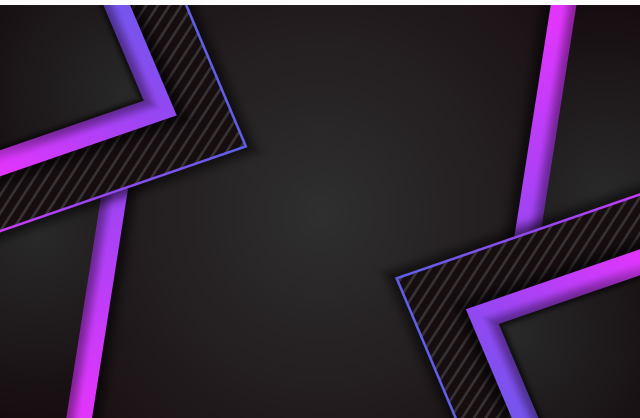
A Shadertoy shader for this background:

```glsl
// Dark backdrop with two mirrored striped corner panels, neon chevrons and slanted bars.

const vec3 BLACK = vec3(0.095, 0.055, 0.065);
const vec3 GRAPHITE = vec3(0.185, 0.185, 0.188);
const vec3 STRIPE = vec3(0.21, 0.195, 0.205);
const vec3 MAGENTA = vec3(0.88, 0.21, 0.99);
const vec3 VIOLET = vec3(0.60, 0.27, 0.95);
const vec3 BLUE = vec3(0.38, 0.37, 0.92);

const vec2 CENTER = vec2(0.771, 0.492);
const vec2 PANEL_CORNER = vec2(-0.177, 0.156);
const float CHEVRON_OUTER = -0.127;
const float CHEVRON_INNER = -0.186;
const float BAR_HALF = 0.0305;

// Coverage of the region where the distance is negative
float fill(float d, float px) {
    return clamp(0.5 - d / px, 0.0, 1.0);
}

// Shadow that fades from strength to zero across the given reach
float shadow(float d, float reach, float strength) {
    float s = 1.0 - smoothstep(0.0, reach, max(d, 0.0));
    return 1.0 - strength * s * s;
}

// Mitred wedge, negative up and to the left of its corner
float wedge(vec2 p, vec2 corner) {
    vec2 r = p - corner;
    return max(dot(r, vec2(0.921, 0.390)), dot(r, vec2(0.325, -0.946)));
}

// Signed offset from the axis of the slanted bar
float barOffset(vec2 p) {
    return (p.x + 0.581 - 0.1575 * (p.y + 0.492)) * 0.988;
}

vec3 neon(float t) {
    t = clamp(t, 0.0, 1.0);
    return mix(mix(MAGENTA, VIOLET, min(t * 2.0, 1.0)), BLUE, max(t * 2.0 - 1.0, 0.0));
}

vec3 radialGlow(vec2 p, vec2 center, float radius) {
    float t = clamp(length(p - center) / radius, 0.0, 1.0);
    return mix(GRAPHITE, BLACK, t);
}

vec3 stripedPanel(vec2 p, float d, float px) {
    const float period = 0.0235;
    float x = dot(p, vec2(0.84, -0.545));
    float line = abs(fract(x / period) - 0.5) * period - 0.0032;
    vec3 color = mix(BLACK * 0.9, STRIPE, fill(line, px));
    return color * shadow(d - CHEVRON_OUTER, 0.055, 0.6);
}

void mainImage(out vec4 fragColor, in vec2 fragCoord) {
    float px = 1.0 / iResolution.y;
    vec2 canvas = fragCoord / iResolution.xy;
    vec2 p = canvas * vec2(1.536, 1.0) - CENTER;

    // Half-turn symmetry
    if (p.x > 0.0) p = -p;

    float panel = wedge(p, PANEL_CORNER);
    float bar = barOffset(p);
    float slant = p.x + 1.5 * p.y;

    // Central glow, and a second surface beyond the bar
    vec3 color = radialGlow(p, vec2(0.0), 0.80);
    color *= shadow(bar - BAR_HALF, 0.055, 0.55);
    vec3 side = radialGlow(p, vec2(-0.68, -0.04), 0.46) * 0.88;
    color = mix(color, side, fill(bar, px));

    // Slanted bar, shaded toward its outer side
    vec3 barColor = neon((p.y + 0.46) * 0.95);
    float barShade = smoothstep(-BAR_HALF, BAR_HALF * 0.2, bar);
    barColor *= mix(0.62, 1.0, barShade);
    color = mix(color, barColor, fill(abs(bar) - BAR_HALF, px));

    // Panel with its shadow and thin border
    color *= shadow(panel, 0.05, 0.5);
    color = mix(color, stripedPanel(p, panel, px), fill(panel, px));
    color = mix(color, neon(slant + 1.0), fill(abs(panel + 0.003) - 0.003, px));

    // Chevron, shaded toward its inner edge
    float chevronShade = smoothstep(CHEVRON_INNER, CHEVRON_INNER + 0.036, panel);
    float endLight = smoothstep(0.25, 0.58, distance(p, vec2(-0.35, 0.24)));
    vec3 chevron = neon((slant + 0.6) / 1.05);
    chevron *= mix(mix(0.62, 0.92, endLight), 1.0, chevronShade);
    color = mix(color, chevron, fill(panel - CHEVRON_OUTER, px));

    // Recess inside the chevron
    vec3 recess = radialGlow(p, vec2(-0.47, 0.29), 0.42) * 0.85;
    recess *= shadow(CHEVRON_INNER - panel, 0.025, 0.55);
    color = mix(color, recess, fill(panel - CHEVRON_INNER, px));

    // White strip along the top
    color = mix(color, vec3(0.99), fill(0.988 - canvas.y, px));

    fragColor = vec4(color, 1.0);
}
```
